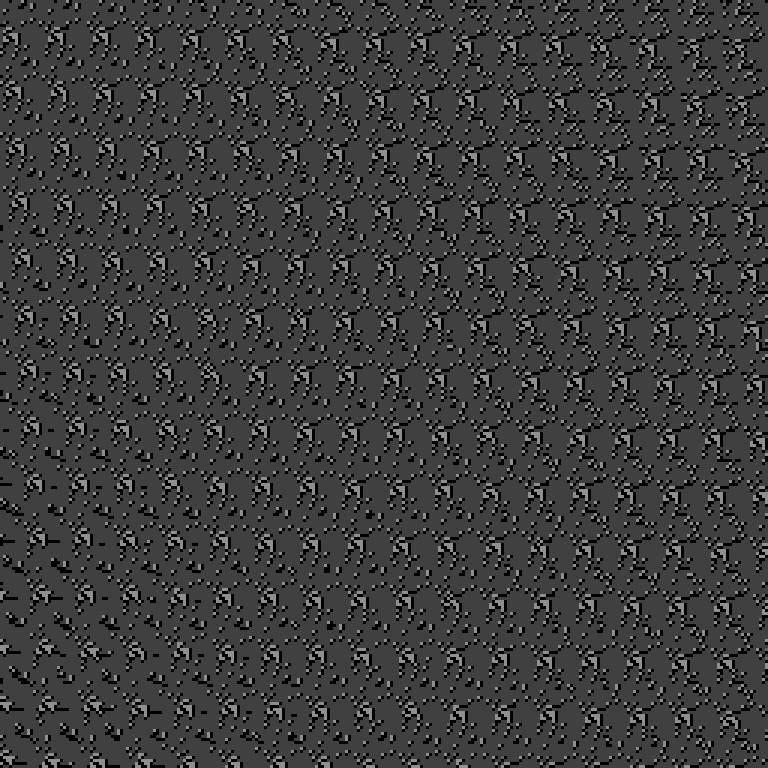
A WebGL 1 fragment shader for this pattern:

```glsl
precision highp float;

// Embossed charcoal grain: a fine grid of square cells carries a small peaked
// motif of lit specks with black shadows, repeated about 17 by 14 times.
// Fractional periods, a slight lean and a slow drift make the repeats slip.

uniform vec2 u_resolution;

const float CELLS = 256.0;              // grain cells across the canvas
const vec2 PERIOD = vec2(15.13, 18.6);  // motif size in cells
const vec2 PHASE = vec2(7.2, 8.8);      // motif offset in cells
const vec2 LEAN = vec2(0.057, 0.02);    // slant of columns and rows
const vec2 DRIFT = vec2(0.0015, 0.001); // change of specks per repeat

const vec3 BASE = vec3(0.25);
const vec3 SHADOW = vec3(0.0);
const vec3 LIGHT = vec3(0.56);
const vec3 DIM_LIGHT = vec3(0.39);

float hash(vec2 p) {
  return fract(sin(dot(p, vec2(127.1, 311.7))) * 43758.5453);
}

float segmentDistance(vec2 p, vec2 a, vec2 b) {
  vec2 ab = b - a;
  float t = clamp(dot(p - a, ab) / dot(ab, ab), 0.0, 1.0);
  return length(p - a - ab * t);
}

// Leaning motif coordinates of a grid cell
vec2 leaned(vec2 cell) {
  return cell + LEAN * cell.yx + PHASE;
}

vec2 motifCell(vec2 cell) {
  return floor(mod(leaned(cell), PERIOD));
}

// Per-cell random value that changes slowly from repeat to repeat
float speckle(vec2 cell, float seed) {
  vec2 repeatIndex = floor(leaned(cell) / PERIOD);
  return fract(hash(motifCell(cell) + seed) + dot(repeatIndex, DRIFT));
}

// Chance of a lit speck: sparse ground, dense along the two legs of the peak
float litDensity(vec2 p) {
  vec2 apex = vec2(9.0, 14.0);
  vec2 leftFoot = vec2(5.0, 7.0);
  vec2 rightFoot = vec2(10.0, 7.0);
  float legs = min(segmentDistance(p, apex, leftFoot),
                   segmentDistance(p, apex, rightFoot));
  float density = mix(0.45, 0.048, step(0.8, legs));
  return mix(1.0, density, step(0.5, length(p - leftFoot)));
}

bool isLit(vec2 cell) {
  return speckle(cell, 3.0) < litDensity(motifCell(cell));
}

bool isNotch(vec2 cell) {
  return speckle(cell, 41.0) < 0.03;
}

// Lit cells shade their right and lower neighbours; notches are short dashes
vec3 cellColor(vec2 cell) {
  vec2 left = cell - vec2(1.0, 0.0);
  vec2 above = cell + vec2(0.0, 1.0);
  if (isLit(cell)) {
    return speckle(cell, 77.0) < 0.12 ? DIM_LIGHT : LIGHT;
  }
  if (isLit(left) || isLit(above) || isNotch(cell) || isNotch(left)) {
    return SHADOW;
  }
  return BASE;
}

// Blends adjoining cells over one screen pixel
vec3 smoothGrid(vec2 position, float pixelSize) {
  vec2 shifted = position - 0.5;
  vec2 cell = floor(shifted);
  vec2 blend = clamp((fract(shifted) - 0.5) / pixelSize + 0.5, 0.0, 1.0);
  vec3 bottom = mix(cellColor(cell), cellColor(cell + vec2(1.0, 0.0)), blend.x);
  vec3 top = mix(cellColor(cell + vec2(0.0, 1.0)), cellColor(cell + 1.0), blend.x);
  return mix(bottom, top, blend.y);
}

void main() {
  float pixelSize = CELLS / min(u_resolution.x, u_resolution.y);
  vec2 position = gl_FragCoord.xy * pixelSize;
  gl_FragColor = vec4(smoothGrid(position, pixelSize), 1.0);
}
```
